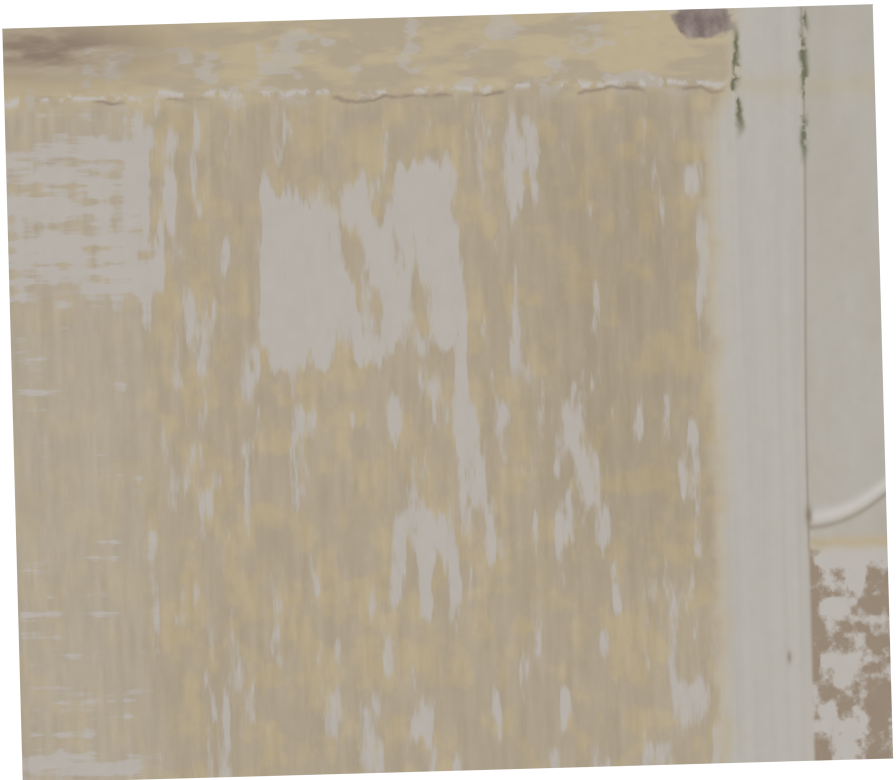
Write a Shadertoy shader that draws this texture.

```glsl
const vec3 TAN = vec3(0.675, 0.625, 0.545);
const vec3 OCHRE = vec3(0.715, 0.655, 0.535);
const vec3 CHALK = vec3(0.720, 0.698, 0.675);
const vec3 PLASTER = vec3(0.712, 0.695, 0.665);
const vec3 UMBER = vec3(0.535, 0.475, 0.425);
const vec3 MOSS = vec3(0.440, 0.440, 0.355);

float hash(vec2 p) {
    p = fract(p * vec2(0.1031, 0.1137));
    p += dot(p, p.yx + 33.33);
    return fract((p.x + p.y) * p.x * 7.31 + p.y * 17.7);
}

float noise(vec2 p) {
    vec2 i = floor(p), f = fract(p);
    f = f * f * (3.0 - 2.0 * f);
    return mix(mix(hash(i), hash(i + vec2(1, 0)), f.x),
               mix(hash(i + vec2(0, 1)), hash(i + vec2(1, 1)), f.x), f.y);
}

float fbm(vec2 p) {
    float sum = 0.0, amp = 0.53;
    for (int i = 0; i < 4; i++) {
        sum += amp * noise(p);
        p = p * 2.03 + vec2(17.3, 9.1);
        amp *= 0.5;
    }
    return sum;
}

// Soft rectangle between two corners
float patchMask(vec2 p, vec2 lo, vec2 hi, vec2 blur) {
    vec2 m = smoothstep(lo - blur, lo + blur, p) * (1.0 - smoothstep(hi - blur, hi + blur, p));
    return m.x * m.y;
}

float blob(vec2 p, vec2 center, vec2 radius) {
    vec2 d = (p - center) / radius;
    return exp(-dot(d, d));
}

float line(float d, float width) {
    return exp(-d * d / (width * width));
}

// Where the worn paint shows chalk
float wearCoverage(vec2 p) {
    float slant = p.y + 0.14 * (p.x - 0.4);
    float c = 1.15 * patchMask(vec2(p.x, slant), vec2(0.295, 0.205), vec2(0.51, 0.46), vec2(0.012, 0.025));
    c = max(c, 0.85 * patchMask(p, vec2(-0.1, 0.145), vec2(0.20, 0.37), vec2(0.02, 0.03)));
    c = max(c, 0.75 * patchMask(p, vec2(0.185, 0.33), vec2(0.245, 0.50), vec2(0.02, 0.04)));
    c = max(c, 0.60 * patchMask(p, vec2(0.43, 0.42), vec2(0.56, 0.78), vec2(0.04, 0.07)));
    c = max(c, 0.35 * patchMask(p, vec2(0.56, 0.48), vec2(0.66, 0.70), vec2(0.03, 0.05)));
    c = max(c, 0.60 * patchMask(p, vec2(-0.1, 0.94), vec2(0.16, 1.1), vec2(0.03, 0.03)));
    c = max(c, 0.55 * patchMask(p, vec2(0.775, 0.18), vec2(0.81, 0.42), vec2(0.015, 0.05)));
    return c - 0.35 * patchMask(p, vec2(0.61, 0.1), vec2(0.77, 0.48), vec2(0.05));
}

vec3 paintedWall(vec2 p) {
    float streak = fbm(p * vec2(64.0, 13.0));
    float brushed = fbm(p * vec2(18.0, 95.0) + 40.0);
    float mottled = fbm(p * vec2(45.0, 32.0) + 7.0);
    float leftSide = 1.0 - smoothstep(0.13, 0.18, p.x + 0.03 * (streak - 0.5));
    float grain = mix(streak, mix(streak, brushed, 0.65), leftSide);
    vec3 col = mix(TAN, OCHRE, smoothstep(0.4, 0.75, mottled) * 0.8);
    col = mix(col, vec3(0.695, 0.657, 0.595), leftSide * 0.5);
    col += 0.055 * (fbm(p * vec2(130.0, 16.0) + 3.0) - 0.5);
    col -= 0.025 * patchMask(p, vec2(0.62, 0.15), vec2(0.79, 0.75), vec2(0.07));
    float worn = smoothstep(0.49, 0.67, grain + 0.29 * wearCoverage(p) - 0.11);
    return mix(col, CHALK, worn * 0.9);
}

vec3 topBand(vec2 p) {
    float veins = fbm(p * vec2(18.0, 55.0) + 12.0);
    vec3 col = mix(vec3(0.685, 0.635, 0.55), vec3(0.73, 0.675, 0.56), smoothstep(0.35, 0.65, veins));
    col = mix(col, CHALK, 0.6 * smoothstep(0.6, 0.72, fbm(p * vec2(30.0, 45.0))));
    float smudge = blob(p, vec2(0.05, 0.03), vec2(0.12, 0.035));
    return mix(col, UMBER, smudge * smoothstep(0.25, 0.65, veins));
}

// Smooth upright and the panel to its right
vec3 plasterSide(vec2 p, float seam) {
    float ribs = fbm(vec2(p.x * 110.0, p.y * 2.5));
    vec3 col = PLASTER + 0.035 * (ribs - 0.5);
    float panel = smoothstep(-0.003, 0.003, p.x - seam);
    float cloud = fbm(p * vec2(30.0, 10.0) + 5.0);
    col = mix(col, mix(PLASTER, vec3(0.675, 0.65, 0.60), cloud), panel * 0.8);
    float x = clamp((p.x - 0.91) / 0.09, 0.0, 1.0);
    float lower = panel * smoothstep(0.70, 0.72, p.y);
    float rust = blob(p, vec2(1.0, 0.90), vec2(0.055, 0.14)) + 0.6 * line(p.x - seam, 0.02);
    float flakes = fbm(p * vec2(55.0, 45.0) + 21.0);
    col = mix(col, CHALK + 0.015, lower * 0.8);
    col = mix(col, vec3(0.59, 0.53, 0.465), lower * smoothstep(0.5, 0.75, flakes + 0.45 * rust - 0.12));
    float arc = p.y - (0.677 - 0.042 * x * x);
    col = mix(col, vec3(0.77, 0.755, 0.73), panel * line(arc, 0.009));
    col = mix(col, vec3(0.60, 0.565, 0.51), 0.7 * panel * line(arc - 0.014, 0.004));
    col = mix(col, OCHRE, 0.75 * panel * line(p.y - 0.712 - 0.006 * (flakes - 0.5), 0.009));
    return col;
}

vec3 surface(vec2 p) {
    float rough = fbm(p * 38.0 + 2.0) - 0.5;
    float fine = fbm(p * vec2(90.0, 60.0) + 31.0);
    float ledge = p.y - 0.105 - 0.018 * rough;
    vec3 col = mix(topBand(p), paintedWall(p), smoothstep(-0.012, 0.022, ledge));
    col = mix(col, CHALK + 0.02, line(ledge + 0.008, 0.005) * smoothstep(0.38, 0.6, fine));
    col = mix(col, UMBER, 0.55 * line(ledge, 0.003) * smoothstep(0.42, 0.65, fbm(p * vec2(25.0, 9.0))));

    // Upright edge, seam and mossy cracks
    float edge = mix(0.832, 0.803, smoothstep(0.08, 0.16, p.y)) + 0.018 * rough;
    float seam = mix(0.918, 0.910, smoothstep(0.1, 0.65, p.y));
    col = mix(col, plasterSide(p, seam), smoothstep(-0.008, 0.012, p.x - edge));
    col = mix(col, OCHRE + 0.015, 0.4 * line(p.x - edge - 0.006, 0.009));
    col = mix(col, OCHRE, 0.3 * line(ledge, 0.015) * smoothstep(0.80, 0.84, p.x));
    col = mix(col, vec3(0.58, 0.555, 0.50), 0.6 * line(p.x - seam, 0.0018) * (1.0 - smoothstep(0.70, 0.74, p.y)));
    float moss = line(p.x - seam - 0.008 * rough, 0.004) * (1.0 - smoothstep(0.17, 0.22, p.y));
    moss += line(p.x - 0.842 - 0.018 * rough, 0.004) * patchMask(p, vec2(0.03), vec2(0.9, 0.16), vec2(0.02));
    col = mix(col, MOSS, clamp(moss, 0.0, 1.0) * smoothstep(0.36, 0.6, fine));

    // Dark chip and small pits
    float chip = length((p - vec2(0.802, 0.016)) / vec2(0.038, 0.027)) + 1.2 * rough;
    col = mix(col, mix(vec3(0.43, 0.38, 0.37), vec3(0.64, 0.59, 0.56), fine), 1.0 - smoothstep(0.75, 1.1, chip));
    col = mix(col, UMBER, 0.8 * blob(p, vec2(0.911, 0.675), vec2(0.004, 0.012)));
    col = mix(col, UMBER, 0.6 * blob(p, vec2(0.884, 0.862), vec2(0.003, 0.008)));
    return col + 0.018 * (fine - 0.5);
}

void mainImage(out vec4 fragColor, in vec2 fragCoord) {
    // Tilted sheet with v running downwards
    vec2 pos = vec2(fragCoord.x, iResolution.y - fragCoord.y) / iResolution.x;
    vec2 sheet = inverse(mat2(0.9714, -0.0273, 0.0228, 0.8418)) * (pos - vec2(0.0026, 0.0320));
    vec2 inset = min(sheet, 1.0 - sheet) * vec2(0.9714, 0.8418);
    float cover = smoothstep(-0.7, 0.7, min(inset.x, inset.y) * iResolution.x);
    fragColor = vec4(mix(vec3(1.0), surface(sheet), cover), 1.0);
}
```
